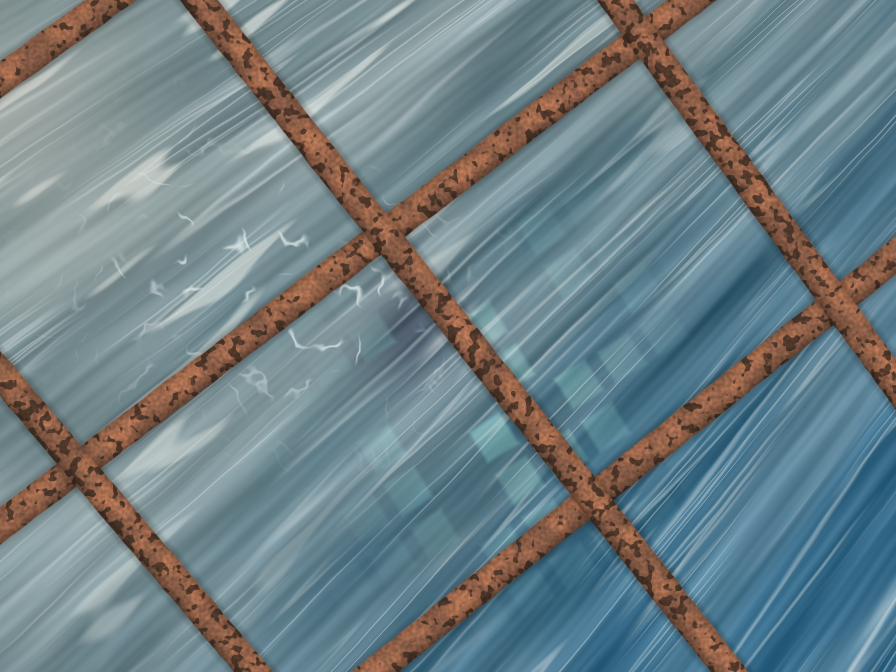
Write a Shadertoy shader that draws this pattern.

```glsl
#define BAR_HALF_WIDTH 0.0222
#define PIT_SCALE 62.0
#define STREAK_POLE vec2(2.55, 2.35)
#define SHEET_STRENGTH 0.50
#define HAIR_STRENGTH 0.42
#define DEEP_BLUE vec3(0.25, 0.41, 0.49)
#define HAZE_BLUE vec3(0.44, 0.53, 0.55)
#define PALE_FILM vec3(0.70, 0.75, 0.75)
#define TEAL_PATCH vec3(0.48, 0.70, 0.71)
#define RUST_LIGHT vec3(0.66, 0.43, 0.31)
#define RUST_MID vec3(0.50, 0.34, 0.26)
#define RUST_PIT vec3(0.25, 0.18, 0.14)

vec2 hash22(vec2 p) {
    vec3 h = fract(p.xyx * vec3(0.1031, 0.1030, 0.0973));
    h += dot(h, h.yzx + 33.33);
    return fract((h.xx + h.yz) * h.zy);
}

vec2 gradientAt(vec2 cell) {
    float a = 6.2832 * hash22(cell).x;
    return vec2(cos(a), sin(a));
}

float gradientNoise(vec2 p) {
    vec2 i = floor(p), f = fract(p);
    vec2 u = f * f * f * (f * (f * 6.0 - 15.0) + 10.0);
    vec2 e = vec2(1.0, 0.0);
    float low = mix(dot(gradientAt(i), f), dot(gradientAt(i + e), f - e), u.x);
    float high = mix(dot(gradientAt(i + e.yx), f - e.yx), dot(gradientAt(i + 1.0), f - 1.0), u.x);
    return mix(low, high, u.y);
}

float fbm(vec2 p) {
    float sum = 0.0, amp = 0.6;
    for (int i = 0; i < 4; i++) {
        sum += amp * gradientNoise(p);
        p = mat2(1.6, 1.2, -1.2, 1.6) * p + 7.3;
        amp *= 0.5;
    }
    return sum;
}

float spot(vec2 p, vec2 centre, float radius) {
    vec2 d = (p - centre) / radius;
    return exp(-dot(d, d));
}

// Pale rounded squares seen dimly through the film
float patches(vec2 p) {
    vec2 g = mat2(0.85, -0.53, 0.53, 0.85) * (p - vec2(0.08, -0.10)) / 0.075;
    vec2 box = abs(fract(g) - 0.5) - 0.36;
    float shape = smoothstep(0.06, -0.06, max(box.x, box.y));
    return shape * step(0.45, hash22(floor(g) + 40.0).x) * spot(p, vec2(0.07, -0.10), 0.21);
}

// Stretched plastic: streaks fan out from a distant pole
vec3 film(vec2 p) {
    vec2 toPole = STREAK_POLE - p;
    float across = 3.5 * atan(toPole.y, toPole.x) + 0.006 * fbm(p * 4.0);
    float along = length(toPole);
    float corner = p.x - p.y;
    float lit = smoothstep(0.55, -0.7, corner);

    vec3 col = mix(HAZE_BLUE, DEEP_BLUE, smoothstep(-0.6, 0.8, corner + 0.7 * fbm(p * 2.5)));
    col += vec3(-0.05, 0.0, 0.045) * smoothstep(0.1, 0.9, corner);
    col = mix(col, vec3(0.25, 0.27, 0.35), 0.6 * spot(p, vec2(-0.06, 0.01), 0.08));
    col = mix(col, TEAL_PATCH, 0.75 * patches(p));

    // Broad overlapping sheets and soft streaks
    float sheet = smoothstep(-0.12, 0.35, gradientNoise(vec2(along * 1.1, across * 7.0)));
    sheet = max(sheet, 0.8 * smoothstep(0.12, 0.03, abs(corner - 0.10)));
    col = mix(col, PALE_FILM, SHEET_STRENGTH * sheet * (0.5 + 0.5 * lit));
    col += 0.16 * gradientNoise(vec2(along * 1.8, across * 27.0));
    col += 0.09 * gradientNoise(vec2(along * 3.0 + 9.0, across * 85.0));

    // Fine hairlines of reflected light
    for (int i = 0; i < 3; i++) {
        float k = float(i), freq = 26.0 + 17.0 * k;
        float n = gradientNoise(vec2(along * (0.9 + 0.4 * k) + 5.0 * k, across * freq));
        float gate = smoothstep(0.0, 0.35, gradientNoise(vec2(along * 2.2 + 13.0 * k, across * 11.0)));
        col = mix(col, vec3(0.87, 0.90, 0.90), HAIR_STRENGTH * gate * smoothstep(0.10, 0.0, abs(n)));
    }

    // Short glints, warm glare and crumpled creases
    float glint = smoothstep(0.27, 0.42, gradientNoise(vec2(along * 4.5, across * 32.0) + 3.0));
    col = mix(col, vec3(0.90, 0.92, 0.90), 0.65 * glint * lit);
    col = mix(col, vec3(0.76, 0.75, 0.71), 0.45 * spot(p, vec2(-0.63, 0.30), 0.22));
    vec2 warped = p * 13.0 + 1.5 * vec2(fbm(p * 9.0), fbm(p * 9.0 + 20.0));
    float crease = smoothstep(0.07, 0.0, abs(gradientNoise(warped))) * smoothstep(0.0, 0.3, gradientNoise(p * 19.0));
    float crumple = spot(p, vec2(-0.14, 0.05), 0.15) + spot(p, vec2(-0.37, 0.10), 0.17);
    return mix(col, vec3(0.88, 0.92, 0.92), 0.8 * crease * min(crumple, 1.0));
}

// Rounded bar with blotchy rust and dark pits; side runs -1 to 1
vec3 rust(vec2 p, float side, float wear) {
    vec3 col = mix(RUST_MID, RUST_LIGHT, smoothstep(-0.25, 0.35, fbm(p * 22.0) + 0.15 * side));
    float pits = gradientNoise(p * PIT_SCALE) + 0.5 * gradientNoise(p * PIT_SCALE * 2.1) + 0.4 * fbm(p * 9.0);
    col = mix(col, RUST_PIT, 0.85 * smoothstep(0.13, 0.32, pits + wear - 0.08 * side));
    col *= 1.0 + 0.25 * gradientNoise(p * 170.0);
    return col * (1.06 - 0.30 * side * side + 0.06 * side);
}

void drawBar(inout vec3 col, vec2 p, float d, float wear, float px) {
    d += 0.0016 * gradientNoise(p * 32.0);
    float edge = abs(d) - BAR_HALF_WIDTH;
    col *= 1.0 - 0.18 * smoothstep(0.012, 0.0, edge);
    col = mix(col, rust(p, clamp(d / BAR_HALF_WIDTH, -1.0, 1.0), wear), smoothstep(px, -px, edge));
}

void mainImage(out vec4 fragColor, in vec2 fragCoord) {
    vec2 p = (fragCoord - 0.5 * iResolution.xy) / iResolution.y;
    float px = 1.0 / iResolution.y;
    vec3 col = film(p);

    // Rising bars lie beneath the falling ones; both spread with perspective
    for (float k = -1.0; k < 1.5; k++) {
        float slope = 0.76 + 0.04 * k;
        drawBar(col, p, (p.y - 0.224 + 0.637 * k - slope * p.x) / sqrt(1.0 + slope * slope), -0.03, px);
    }
    for (float k = -1.0; k < 1.5; k++) {
        float slope = 0.79 - 0.06 * k;
        float start = 0.024 + 0.664 * k - 0.074 * k * k;
        drawBar(col, p, (p.x - start + slope * p.y) / sqrt(1.0 + slope * slope), 0.07, px);
    }
    fragColor = vec4(clamp(col, 0.0, 1.0), 1.0);
}
```
